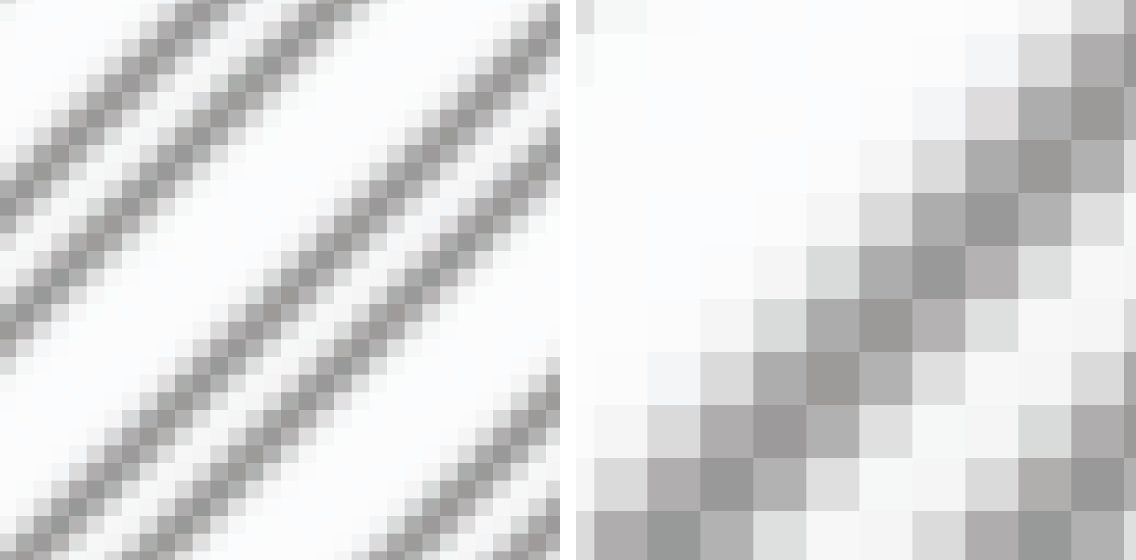
Left: the whole. Right: its middle third, enlarged.
A WebGL 1 fragment shader for this pattern:

```glsl
precision highp float;

uniform vec2 u_resolution;

// Layered sines give each cell a slight, fixed change of tone, from -1 to 1.
float cellGrain(vec2 cell) {
    return (sin(cell.x * 2.7 + cell.y * 4.1)
          + sin(cell.x * 5.3 - cell.y * 1.9 + 1.3)
          + sin(cell.x * 7.9 + cell.y * 8.7 + 4.0)) / 3.0;
}

// Soft diagonal line pairs: 21 cells per repeat, the two lines 7 cells apart.
float lineCoverage(vec2 cell) {
    float fromPairCentre = mod(cell.x + cell.y - 5.0, 21.0) - 10.5;
    float fromLine = fromPairCentre - sign(fromPairCentre) * 3.5;
    return exp(-0.25 * pow(abs(fromLine + 0.06), 2.2));
}

vec3 cellColour(vec2 cell) {
    float coverage = lineCoverage(cell);
    vec3 paper = vec3(0.987, 0.988, 0.991);
    vec3 ink = vec3(0.606, 0.602, 0.601);
    float grain = cellGrain(cell);
    vec3 tint = vec3(0.008, -0.002, -0.003) * grain;
    return mix(paper, ink, coverage) + tint * (0.4 + 0.6 * coverage)
         + 0.007 * grain * smoothstep(0.02, 0.3, coverage);
}

void main() {
    // Nine samples per pixel smooth the cell edges.
    vec3 colour = vec3(0.0);
    for (int j = 0; j < 3; j++) {
        for (int i = 0; i < 3; i++) {
            vec2 offset = (vec2(float(i), float(j)) - 1.0) / 3.0;
            vec2 uv = (gl_FragCoord.xy + offset) / u_resolution;
            // Rows count downwards from the top edge.
            vec2 grid = vec2(uv.x, 1.0 - uv.y) * 31.7 + vec2(0.09, 0.79);
            colour += cellColour(floor(grid));
        }
    }
    gl_FragColor = vec4(colour / 9.0, 1.0);
}
```
